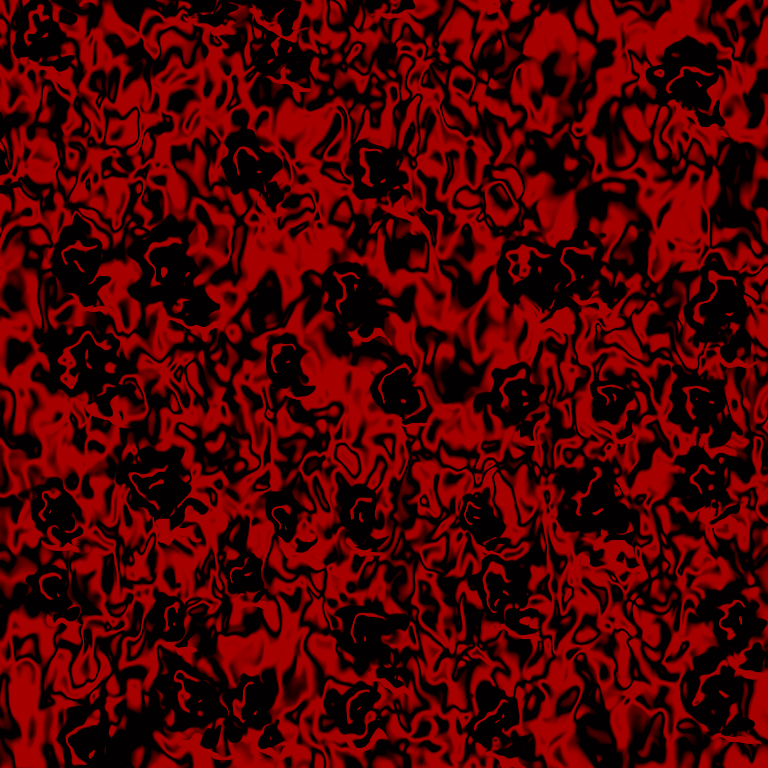
Reproduce this texture procedurally as a Shadertoy shader.

```glsl
const float TAU = 6.2831853;
const vec3 BLACK = vec3(0.008, 0.0, 0.0);
const vec3 BLOOD_RED = vec3(0.65, 0.0, 0.0);

float hash(vec2 p) {
    return fract(sin(dot(p, vec2(127.1, 311.7))) * 43758.5453);
}

// Smooth value noise centred on zero
float noise(vec2 p) {
    vec2 i = floor(p), f = fract(p);
    f = f * f * (3.0 - 2.0 * f);
    float low = mix(hash(i), hash(i + vec2(1, 0)), f.x);
    float high = mix(hash(i + vec2(0, 1)), hash(i + vec2(1, 1)), f.x);
    return mix(low, high, f.y) - 0.5;
}

vec2 noise2(vec2 p) {
    return vec2(noise(p), noise(p + vec2(37.2, 91.7)));
}

// Soft filled ellipse: one inside, zero outside
float ellipse(vec2 p, vec2 radius, float blur) {
    return 1.0 - smoothstep(1.0 - blur, 1.0 + blur, length(p / radius));
}

vec2 rotate(vec2 p, float angle) {
    float c = cos(angle), s = sin(angle);
    return vec2(c * p.x + s * p.y, c * p.y - s * p.x);
}

// Tangled veins: contour bands of warped noise, finer in some patches
float veins(vec2 uv, vec2 frequency, float cycles) {
    vec2 p = uv * frequency;
    p += 1.1 * noise2(p * 0.6) + 0.7 * noise2(rotate(p, 0.6) * 1.3 + 15.0);
    float detail = mix(0.3, 0.95, smoothstep(-0.2, 0.2, noise(uv * 8.0 + 4.0)));
    float height = noise(p) + detail * noise(rotate(p, 0.9) * 1.9 + 8.0);
    float wave = sin(TAU * cycles * height + 1.5 * noise(p * 0.45 + 60.0));
    return pow(clamp((wave + 0.72) / 1.46, 0.0, 1.0), 0.7);
}

// Dark hollow holding a hooked line and a fleck, with a wing beneath
float hollow(float level, vec2 q) {
    level = mix(level, 0.0, ellipse(q, vec2(0.88, 1.0), 0.06));

    vec2 hookOffset = q - vec2(0.12, -0.02);
    float stroke = 1.0 - smoothstep(0.04, 0.11, abs(length(hookOffset) - 0.52));
    stroke *= smoothstep(-0.08, 0.05, dot(hookOffset, vec2(-0.8, 0.6)));
    float fleck = ellipse(q - vec2(0.25, -0.2), vec2(0.08, 0.1), 0.3);
    level = max(level, max(stroke, fleck));

    vec2 wing = rotate(q - vec2(0.55, -1.45), -0.3);
    level = max(level, ellipse(wing, vec2(0.8, 0.2), 0.15));
    vec2 pocket = rotate(q - vec2(0.75, -1.05), 0.6);
    return mix(level, 0.0, ellipse(pocket, vec2(0.5, 0.24), 0.12));
}

// Scatters hollows of varied size over a jittered grid
float scatterHollows(float level, vec2 uv, float count) {
    vec2 grid = uv * count;
    vec2 ragged = 0.7 * noise2(uv * 42.0) + 0.4 * noise2(uv * 85.0);
    for (int y = -1; y <= 1; y++) {
        for (int x = -1; x <= 1; x++) {
            vec2 cell = floor(grid) + vec2(x, y);
            vec2 jitter = vec2(hash(cell + 3.1), hash(cell + 8.6)) - 0.5;
            float size = mix(0.2, 0.37, hash(cell + 17.3));
            vec2 q = (grid - cell - 0.5 - 0.6 * jitter) / size;
            if (hash(cell + 29.4) < 0.65) level = hollow(level, q + ragged);
        }
    }
    return level;
}

void mainImage(out vec4 fragColor, in vec2 fragCoord) {
    vec2 uv = fragCoord / iResolution.y;
    float level = veins(uv, vec2(46.0, 32.0), 1.3);
    level = scatterHollows(level, uv, 7.0);
    fragColor = vec4(mix(BLACK, BLOOD_RED, level), 1.0);
}
```
